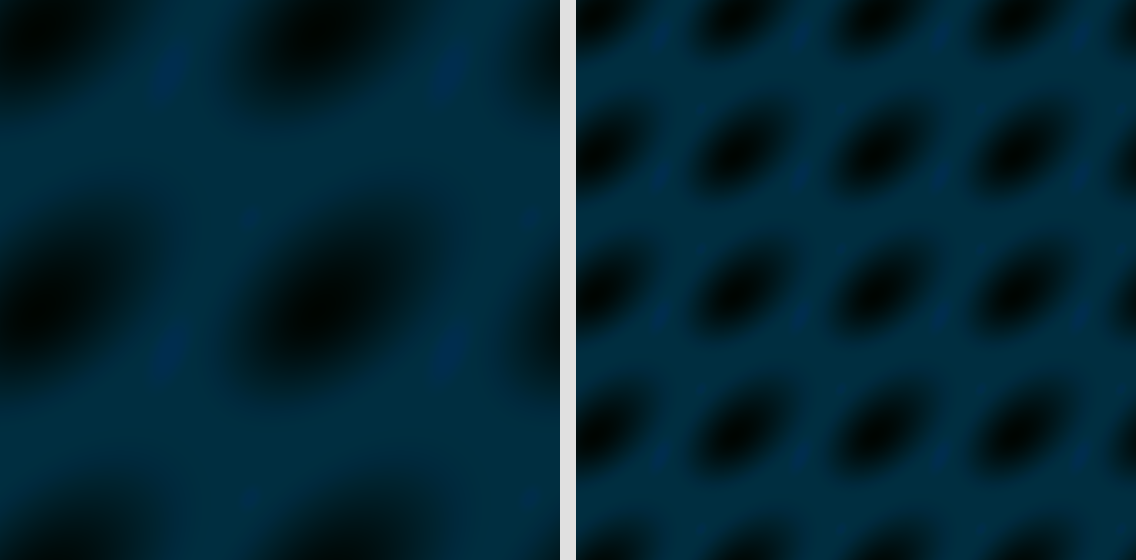
Left, the tile; right, the same tile 2 across and 2 down.
A WebGL 2 fragment shader for this pattern:

```glsl
#version 300 es
precision highp float;

uniform vec2 u_resolution;
out vec4 outColor;

mat2 rotation(float angle) {
    float c = cos(angle), s = sin(angle);
    return mat2(c, -s, s, c);
}

// Tilted oval distance whose rings drift along the long axis as they grow
float ovalDistance(vec2 p) {
    vec2 q = rotation(0.73) * p;
    return 1.035 * (length(vec2(q.x, q.y / 0.6)) - 0.19 * q.x);
}

// Offset from the nearest repeat of a point, in cell units
vec2 wrappedOffset(vec2 cell, vec2 center) {
    return fract(cell - center + 0.5) - 0.5;
}

// Soft tilted spot, faded out well inside its cell
float softGlow(vec2 p, float angle, vec2 radii) {
    vec2 q = rotation(angle) * p / radii;
    return 1.0 - smoothstep(0.2, 1.0, length(q));
}

void main() {
    // Two repeats across and down
    vec2 cell = 2.0 * gl_FragCoord.xy / u_resolution;

    // Nearest oval, including those reaching in from neighbouring cells
    vec2 local = wrappedOffset(cell, vec2(0.127, 0.882));
    float nearest = 10.0;
    for (int y = -1; y <= 1; y++) {
        for (int x = -1; x <= 1; x++) {
            nearest = min(nearest, ovalDistance(local - vec2(x, y)));
        }
    }

    // Near-black core rising to deep teal
    float tone = smoothstep(0.0, 0.66, nearest);
    vec3 color = mix(vec3(0.0, 0.02, 0.005), vec3(0.0, 0.182, 0.25), tone);

    // Bluer rim and two faint blue spots in the gaps
    float rim = smoothstep(0.42, 0.52, nearest) * (1.0 - smoothstep(0.52, 0.62, nearest));
    float largeSpot = softGlow(wrappedOffset(cell, vec2(0.605, 0.74)), 1.15, vec2(0.19, 0.085));
    float smallSpot = softGlow(wrappedOffset(cell, vec2(0.893, 0.22)), 1.0, vec2(0.07, 0.05));
    color += vec3(0.0, -0.004, 0.012) * rim;
    color += vec3(0.0, -0.006, 0.055) * max(largeSpot, 0.7 * smallSpot);

    outColor = vec4(color, 1.0);
}
```
